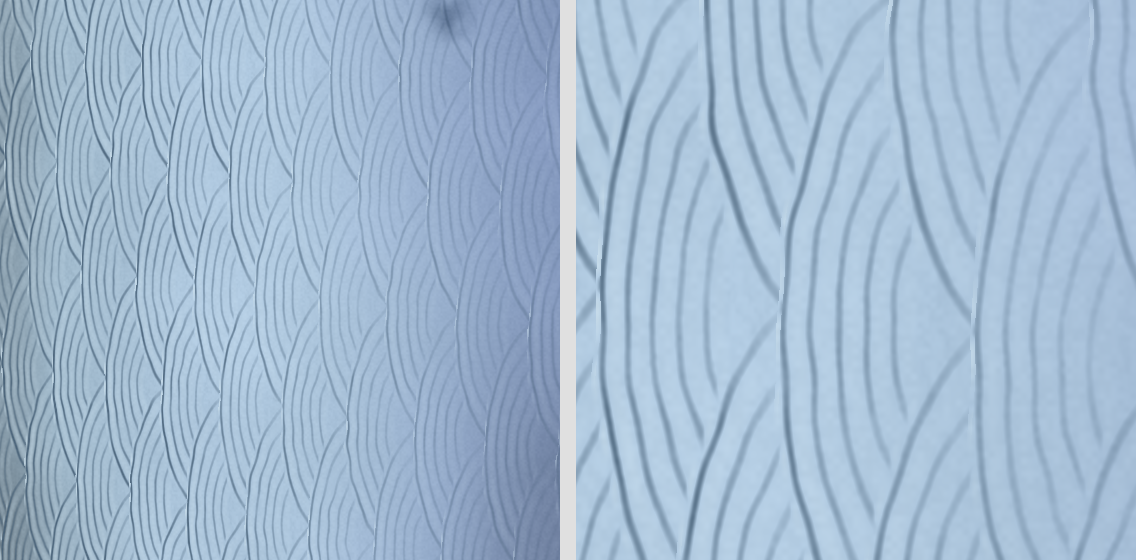
Left, the full canvas; right, a detail of the centre.
Write a three.js fragment shader that draws this texture.

```glsl
// Pale blue embossed fabric of overlapping ringed scallops, seen at a slant.
varying vec2 vUv;

float hash(vec2 p) {
  return fract(sin(dot(p, vec2(127.1, 311.7))) * 43758.5453);
}

float noise(vec2 p) {
  vec2 i = floor(p), f = fract(p);
  f = f * f * (3.0 - 2.0 * f);
  return mix(mix(hash(i), hash(i + vec2(1.0, 0.0)), f.x),
             mix(hash(i + vec2(0.0, 1.0)), hash(i + 1.0), f.x), f.y);
}

float fbm(vec2 p) {
  float sum = 0.0, gain = 0.5;
  for (int i = 0; i < 4; i++) {
    sum += gain * noise(p);
    p = p * 2.03 + 7.1;
    gain *= 0.5;
  }
  return sum;
}

// Perspective: columns widen and rows stretch and sink to the right.
vec2 fabricCoords(vec2 p) {
  float lean = p.y - 0.5;
  float x = (p.x - 0.012 * lean) / (1.0 + 0.06 * lean) - 0.0495;
  float column = (sqrt(0.00204 + 0.00276 * x) - 0.0452) / 0.00138;
  float row = (p.y - 0.531 + 0.12 * (p.x - 0.05)) / (0.371 + 0.075 * (p.x - 0.05));
  return vec2(column, row);
}

// Elliptical radius inside the scallop of a column (1 at its rim), and its hash.
vec2 scallop(vec2 q, float column) {
  float row = q.y - 0.5 * mod(column, 2.0) + 0.5;
  vec2 d = vec2(q.x - column - 1.8, fract(row) - 0.5);
  return vec2(length(d / vec2(1.8, 0.558)), hash(vec2(column, floor(row))));
}

// Concentric ridges: steep outer face, gentle inner face, flat core.
float ridges(vec2 s) {
  float t = (1.0 - s.x) / 0.157;
  float f = fract(t);
  float h = smoothstep(0.0, 0.3, f) * (1.0 - smoothstep(0.3, 1.0, f));
  float depth = t < 1.0 ? 1.35 : 1.0 - 0.08 * t;
  return h * depth * step(t, 5.0) * (0.85 + 0.3 * s.y);
}

float relief(vec2 p) {
  vec2 wobble = vec2(noise(p * 34.0), noise(p * 34.0 + 50.0)) - 0.5;
  vec2 q = fabricCoords(p + 0.004 * wobble);
  float column = floor(q.x);
  vec2 front = scallop(q, column);
  vec2 back = scallop(q, column - 1.0);
  float h = front.x < 1.0 ? ridges(front)
                          : ridges(back) * smoothstep(0.0, 0.05, front.x - 1.0);
  float crinkle = fbm(p * vec2(70.0, 45.0)) - 0.5;
  return h * (0.65 + 0.7 * noise(p * 22.0 + 9.0)) + 0.45 * crinkle;
}

void main() {
  vec2 p = vUv;

  // Slope toward a light at the upper right
  vec2 stepToLight = 0.0014 * normalize(vec2(1.0, 0.35));
  float slope = (relief(p + stepToLight) - relief(p - stepToLight)) * 0.9;
  float strength = mix(1.0, 0.42, smoothstep(0.2, 0.85, p.x));

  // Cloth tint: bright middle, violet haze on the right, dim left edge
  float cloud = fbm(p * 5.0 + 3.0) - 0.47;
  vec3 cloth = mix(vec3(0.64, 0.74, 0.81), vec3(0.68, 0.78, 0.87), smoothstep(0.0, 0.4, p.x));
  float haze = smoothstep(0.5, 1.1, p.x + 0.12 * abs(p.y - 0.45) + 0.15 * cloud);
  cloth = mix(cloth, vec3(0.51, 0.59, 0.74), haze);
  cloth *= 1.0 - 0.16 * smoothstep(0.75, 1.0, p.x) * smoothstep(0.6, 0.0, p.y);
  cloth *= 1.0 - 0.18 * smoothstep(0.12, 0.0, p.x) - 0.12 * smoothstep(0.3, 0.0, length(p));
  cloth += 0.09 * cloud;

  // Groove shadows and ridge highlights
  float shade = clamp(slope * strength, 0.0, 1.0);
  float shine = clamp(-slope * strength, 0.0, 1.0);
  vec3 color = mix(cloth, vec3(0.27, 0.37, 0.46), 0.85 * shade);
  color = mix(color, vec3(0.79, 0.87, 0.92), 0.75 * shine);

  // Worn smudge near the upper right, and fine grain
  float smudge = smoothstep(0.07, 0.0, length(p - vec2(0.8, 0.975)));
  color -= 0.22 * smudge * noise(p * 45.0);
  color += 0.025 * (noise(p * 260.0) - 0.5);
  gl_FragColor = vec4(color, 1.0);
}
```
